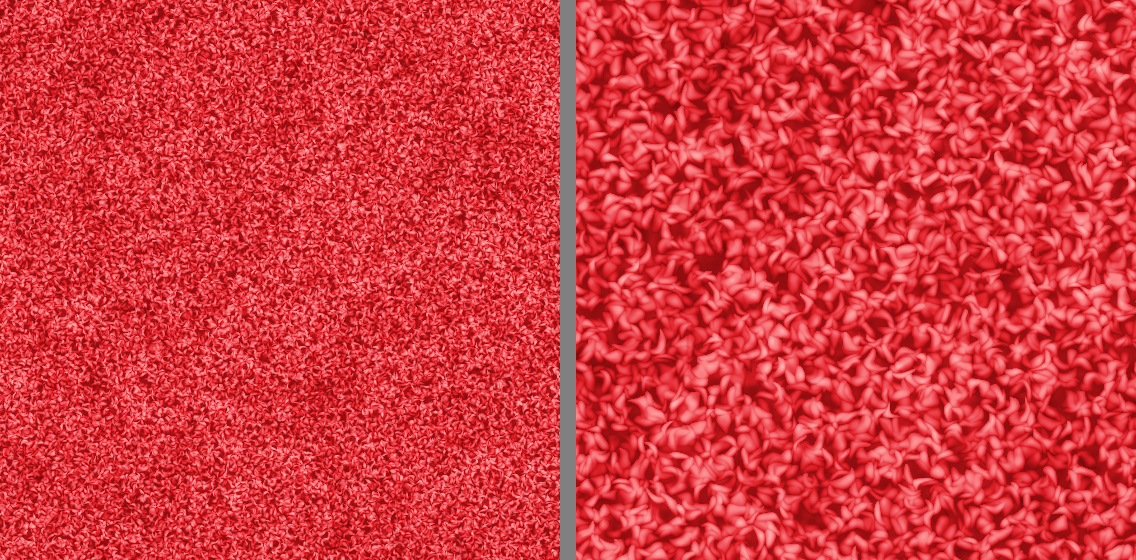
Left: the whole. Right: its middle third, enlarged.
Reproduce this texture procedurally as a three.js fragment shader.

```glsl
varying vec2 vUv;

const float TUFT_CELLS = 98.0;
const int TUFTS_PER_CELL = 3;
const float BLEND_SHARPNESS = 10.0;

const vec3 PIT = vec3(0.36, 0.02, 0.03);
const vec3 SHADOW = vec3(0.56, 0.05, 0.06);
const vec3 DEEP_RED = vec3(0.72, 0.08, 0.10);
const vec3 RED = vec3(0.87, 0.12, 0.15);
const vec3 ROSE = vec3(0.91, 0.22, 0.26);
const vec3 CORAL = vec3(0.94, 0.35, 0.38);
const vec3 PINK = vec3(0.98, 0.53, 0.54);
const vec3 GLINT = vec3(1.0, 0.72, 0.71);

vec3 hash3(vec2 p) {
  vec3 q = fract(p.xyx * vec3(0.1031, 0.1030, 0.0973));
  q += dot(q, q.yxz + 33.33);
  return fract((q.xxy + q.yzz) * q.zyx);
}

float noise(vec2 p) {
  vec2 cell = floor(p);
  vec2 f = fract(p);
  f = f * f * (3.0 - 2.0 * f);
  float low = mix(hash3(cell).x, hash3(cell + vec2(1.0, 0.0)).x, f.x);
  float high = mix(hash3(cell + vec2(0.0, 1.0)).x, hash3(cell + 1.0).x, f.x);
  return mix(low, high, f.y);
}

// One bent strand: x is its height, y its brightness
vec2 tuft(vec2 offset, vec3 shape, float lift) {
  float angle = shape.x * 6.2832;
  float c = cos(angle);
  float s = sin(angle);
  vec2 q = vec2(c * offset.x + s * offset.y, c * offset.y - s * offset.x);
  q.y += (0.3 + 0.6 * shape.y) * (q.x * q.x - 0.12);
  vec2 size = vec2(mix(0.48, 0.74, shape.y), mix(0.23, 0.35, shape.z));
  float d = length(q / size);
  float dome = max(1.0 - d * d, 0.0);
  float height = 0.8 * lift + 0.9 * dome - 3.0 * smoothstep(0.95, 1.3, d);
  float tone = 0.9 * lift + 0.9 * dome + 0.45 * offset.y;
  return vec2(height, tone);
}

// Pile of overlapping strands, the highest one dominating
float pile(vec2 p, float gapTone) {
  vec2 home = floor(p);
  float weight = exp(BLEND_SHARPNESS * 0.15);
  float total = weight * gapTone;
  float weights = weight;
  for (int y = -1; y <= 1; y++) {
    for (int x = -1; x <= 1; x++) {
      vec2 cell = home + vec2(float(x), float(y));
      for (int k = 0; k < TUFTS_PER_CELL; k++) {
        vec2 seed = cell + float(k) * vec2(137.0, 211.0) + 19.0;
        vec3 place = hash3(seed);
        vec3 shape = hash3(seed + vec2(431.0, 173.0));
        vec2 strand = tuft(p - cell - place.xy, shape, place.z);
        weight = exp(BLEND_SHARPNESS * strand.x);
        total += weight * strand.y;
        weights += weight;
      }
    }
  }
  return total / weights;
}

// Stops sit at the middle of each colour's share of the area
vec3 carpetColour(float t) {
  vec3 colour = mix(PIT, SHADOW, smoothstep(0.0, 0.04, t));
  colour = mix(colour, DEEP_RED, clamp((t - 0.04) / 0.175, 0.0, 1.0));
  colour = mix(colour, RED, clamp((t - 0.215) / 0.26, 0.0, 1.0));
  colour = mix(colour, ROSE, clamp((t - 0.475) / 0.235, 0.0, 1.0));
  colour = mix(colour, CORAL, clamp((t - 0.71) / 0.17, 0.0, 1.0));
  colour = mix(colour, PINK, clamp((t - 0.88) / 0.085, 0.0, 1.0));
  return mix(colour, GLINT, smoothstep(0.965, 1.0, t));
}

// Spreads a bell-shaped value evenly over 0 to 1
float equalise(float value, float mean, float deviation) {
  return 1.0 / (1.0 + exp(-1.702 * (value - mean) / deviation));
}

void main() {
  // Slight warp keeps the strands from looking stamped
  vec2 warp = vec2(noise(vUv * 120.0), noise(vUv * 120.0 + 57.0)) - 0.5;
  vec2 p = vUv * TUFT_CELLS + 0.5 * warp;

  float gapTone = 0.1 + 0.4 * noise(vUv * 150.0 + 31.0);
  float tone = pile(p, gapTone);

  // Fine fibres, clumps and broad wear
  tone += 0.45 * (noise(vUv * 230.0 + 11.0) - 0.5);
  tone += 0.35 * (noise(vUv * 38.0 + 5.0) - 0.5);
  tone += 0.18 * (noise(vUv * 7.0 + 3.0) - 0.5);

  gl_FragColor = vec4(carpetColour(equalise(tone, 0.86, 0.44)), 1.0);
}
```
